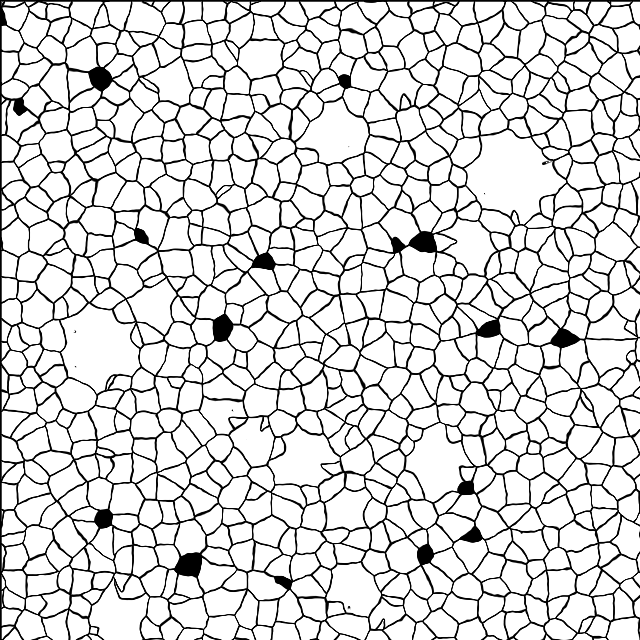
Write a WebGL 2 fragment shader that draws this pattern.

```glsl
#version 300 es
precision highp float;
precision highp int;

uniform vec2 u_resolution;
out vec4 fragColor;

const vec3 GRAIN_COLOR = vec3(1.0);
const vec3 BOUNDARY_COLOR = vec3(0.0);

const float GRAINS_ACROSS = 28.0;    // seeds along the canvas height
const float LINE_WIDTH = 0.0028;     // in canvas heights
const float FRAME_WIDTH = 0.0026;    // dark rim on the left and top
const float JITTER = 0.88;           // 0 = square lattice, 1 = fully random
const float RADIUS_SPREAD = 0.17;    // size variation of common grains
const float GIANT_RADIUS = 1.6;      // extra radius of the largest grains
const float GIANT_RARITY = 90.0;     // higher = fewer giants
const float PORE_SHARE = 0.025;      // share of seeds that become dark pores
const float PORE_RADIUS = -0.27;
const float BEND_AMOUNT = 0.24, BEND_FREQUENCY = 1.3;
const float ROUGH_AMOUNT = 0.06, ROUGH_FREQUENCY = 5.0;
const int REACH = 3;                 // neighbour search, covers giant grains

// Integer hash: three values in 0..1 per lattice point
vec3 hash3(ivec2 cell, uint salt) {
    uvec3 v = uvec3(uvec2(cell + 4096), salt) * 1664525u + 1013904223u;
    v.x += v.y * v.z; v.y += v.z * v.x; v.z += v.x * v.y;
    v ^= v >> 16u;
    v.x += v.y * v.z; v.y += v.z * v.x; v.z += v.x * v.y;
    return vec3(v >> 8u) / 16777216.0;
}

// Smooth two-component value noise, centred on zero
vec2 noise2(vec2 p, uint salt) {
    ivec2 i = ivec2(floor(p));
    vec2 t = smoothstep(0.0, 1.0, fract(p));
    vec2 low = mix(hash3(i, salt).xy, hash3(i + ivec2(1, 0), salt).xy, t.x);
    vec2 high = mix(hash3(i + ivec2(0, 1), salt).xy, hash3(i + ivec2(1, 1), salt).xy, t.x);
    return mix(low, high, t.y) - 0.5;
}

struct Seed {
    vec2 direction;   // unit vector from the seed to the point
    float reach;      // distance to the seed minus its radius
    bool isPore;
};

Seed seedAt(ivec2 cell, vec2 p) {
    vec3 h = hash3(cell, 7u);
    vec2 offset = p - vec2(cell) - 0.5 - JITTER * (h.xy - 0.5);
    float dist = max(length(offset), 1e-4);
    bool isPore = h.z < PORE_SHARE;
    float radius = mix(-RADIUS_SPREAD, RADIUS_SPREAD, h.z)
                 + GIANT_RADIUS * pow(h.z, GIANT_RARITY);
    return Seed(offset / dist, dist - (isPore ? PORE_RADIUS : radius), isPore);
}

// Distance to the nearest grain boundary, negative inside pores
float boundaryDistance(vec2 p) {
    ivec2 home = ivec2(floor(p));
    ivec2 ownerCell = home;
    Seed owner = seedAt(home, p);
    for (int y = -REACH; y <= REACH; y++) {
        for (int x = -REACH; x <= REACH; x++) {
            ivec2 cell = home + ivec2(x, y);
            Seed s = seedAt(cell, p);
            if (s.reach < owner.reach) {
                owner = s;
                ownerCell = cell;
            }
        }
    }
    float nearest = 10.0;
    for (int y = -REACH; y <= REACH; y++) {
        for (int x = -REACH; x <= REACH; x++) {
            ivec2 cell = home + ivec2(x, y);
            if (cell == ownerCell) continue;
            Seed s = seedAt(cell, p);
            float slope = max(length(s.direction - owner.direction), 1e-3);
            nearest = min(nearest, (s.reach - owner.reach) / slope);
        }
    }
    return owner.isPore ? -nearest : nearest;
}

void main() {
    vec2 uv = gl_FragCoord.xy / u_resolution.y;
    float pixel = 1.0 / u_resolution.y;

    // Bend and roughen the straight cell borders
    vec2 p = uv * GRAINS_ACROSS;
    vec2 warped = p + BEND_AMOUNT * noise2(p * BEND_FREQUENCY, 11u)
                    + ROUGH_AMOUNT * noise2(p * ROUGH_FREQUENCY, 23u);

    // Lines and pores
    float edge = boundaryDistance(warped) / GRAINS_ACROSS - 0.5 * LINE_WIDTH;

    // Rim along the left and top sides
    float rim = min(uv.x, 1.0 - uv.y) - FRAME_WIDTH;
    edge = min(edge, rim);

    float grain = smoothstep(-0.5 * pixel, 0.5 * pixel, edge);
    fragColor = vec4(mix(BOUNDARY_COLOR, GRAIN_COLOR, grain), 1.0);
}
```
